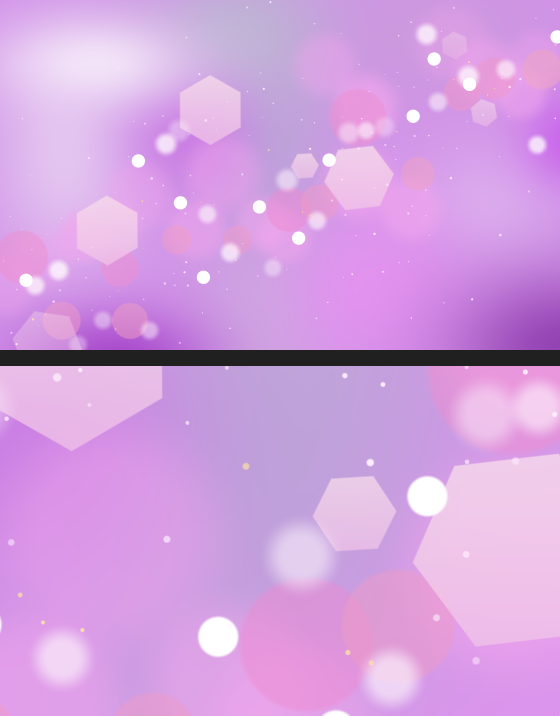
Top, the full canvas; bottom, a detail of the centre.
Reproduce this background procedurally as a WebGL 2 fragment shader.

```glsl
#version 300 es
precision highp float;
// Violet bokeh backdrop: blurred light fields, soft discs, pale hexagons and fine specks.
uniform vec2 u_resolution;
out vec4 fragColor;

float hash(vec2 p) {
    return fract(sin(dot(p, vec2(12.9898, 78.233))) * 43758.55);
}

// Height of the diagonal band along which the lights gather
float bandHeight(float x) {
    return 0.08 + 0.5 * x;
}

// Blurred elliptical field of colour
vec3 field(vec3 base, vec2 p, vec2 center, vec2 size, vec3 tint) {
    vec2 d = (p - center) / size;
    return mix(base, tint, exp(-dot(d, d)));
}

// Random centre near the band, spread evenly along x
vec2 scatter(float i, float count, float seed, float spread) {
    float x = 1.6 * (i + hash(vec2(i, seed))) / count;
    float offset = hash(vec2(i, seed + 1.3)) + hash(vec2(i, seed + 2.7)) - 1.0;
    return vec2(x, bandHeight(x) + spread * offset);
}

// Disc coverage; softness is the blurred share of the radius
float disc(vec2 d, float radius, float softness, float pixel) {
    float edge = max(softness * radius, pixel);
    return 1.0 - smoothstep(radius - edge, radius + 0.3 * edge, length(d));
}

float hexagon(vec2 d, float radius) {
    d = abs(d);
    return max(0.866 * d.x + 0.5 * d.y, d.y) - 0.866 * radius;
}

vec3 backdrop(vec2 p) {
    vec3 c = vec3(0.82, 0.57, 0.91);
    c = field(c, p, vec2(0.19, 0.55), vec2(0.22, 0.32), vec3(0.89, 0.77, 0.94));
    c = field(c, p, vec2(0.76, 0.07), vec2(0.20, 0.35), vec3(0.81, 0.66, 0.88));
    c = field(c, p, vec2(0.79, 0.60), vec2(0.17, 0.32), vec3(0.74, 0.64, 0.85));
    c = field(c, p, vec2(0.70, 0.90), vec2(0.30, 0.20), vec3(0.74, 0.70, 0.83));
    c = field(c, p, vec2(0.54, 0.62), vec2(0.17, 0.16), vec3(0.79, 0.49, 0.89));
    c = field(c, p, vec2(0.27, 0.82), vec2(0.28, 0.13), vec3(0.95, 0.89, 0.97));
    c = field(c, p, vec2(1.25, 0.90), vec2(0.30, 0.20), vec3(0.80, 0.60, 0.87));
    c = field(c, p, vec2(1.40, 0.40), vec2(0.24, 0.20), vec3(0.86, 0.68, 0.93));
    c = field(c, p, vec2(1.08, 0.17), vec2(0.26, 0.24), vec3(0.89, 0.58, 0.94));
    c = field(c, p, vec2(1.64, 0.60), vec2(0.14, 0.13), vec3(0.79, 0.40, 0.92));
    c = field(c, p, vec2(1.62, 0.00), vec2(0.32, 0.22), vec3(0.58, 0.26, 0.70));
    c = field(c, p, vec2(0.33, -0.03), vec2(0.26, 0.14), vec3(0.66, 0.29, 0.80));
    return c;
}

void main() {
    vec2 p = gl_FragCoord.xy / u_resolution.y;
    float pixel = 1.0 / u_resolution.y;
    vec3 color = backdrop(p);

    // Large hazy pink discs
    for (float i = 0.0; i < 17.0; i++) {
        vec2 d = p - scatter(i, 17.0, 3.1, 0.38);
        float radius = mix(0.08, 0.13, hash(vec2(i, 5.2)));
        float alpha = mix(0.3, 0.65, hash(vec2(i, 6.4)));
        color = mix(color, vec3(0.95, 0.65, 0.93), alpha * disc(d, radius, 0.5, pixel));
    }

    // Rose and peach discs with clearer rims
    for (float i = 0.0; i < 13.0; i++) {
        vec2 d = p - scatter(i, 13.0, 11.7, 0.32);
        float radius = mix(0.042, 0.085, pow(hash(vec2(i, 13.1)), 2.0));
        vec3 tint = mix(vec3(0.93, 0.53, 0.83), vec3(0.94, 0.66, 0.74), hash(vec2(i, 14.9)));
        color = mix(color, tint, 0.5 * disc(d, radius, 0.08, pixel));
    }

    // Translucent hexagons, paler toward the top
    for (float i = 0.0; i < 7.0; i++) {
        vec2 d = p - scatter(i, 7.0, 21.3, 0.4);
        float radius = hash(vec2(i, 23.6)) < 0.45 ? 0.04 : 0.1;
        float angle = 1.05 * hash(vec2(i, 24.8));
        vec2 q = mat2(cos(angle), sin(angle), -sin(angle), cos(angle)) * d;
        float cover = 1.0 - smoothstep(-pixel, pixel, hexagon(q, radius));
        vec3 tint = mix(vec3(0.94, 0.76, 0.91), vec3(0.97, 0.87, 0.92), 0.5 + 0.5 * d.y / radius);
        color = mix(color, tint, cover * mix(0.35, 0.8, hash(vec2(i, 25.5))));
    }

    // Blurred white lights
    for (float i = 0.0; i < 22.0; i++) {
        vec2 d = p - scatter(i, 22.0, 31.9, 0.36);
        float radius = mix(0.028, 0.036, hash(vec2(i, 33.2)));
        float alpha = mix(0.3, 0.9, hash(vec2(i, 34.7)));
        color = mix(color, vec3(0.99, 0.95, 0.99), alpha * disc(d, radius, 0.55, pixel));
    }

    // Crisp white lights
    for (float i = 0.0; i < 12.0; i++) {
        vec2 d = p - scatter(i, 12.0, 41.4, 0.3);
        color = mix(color, vec3(1.0), disc(d, 0.02, 0.14, pixel));
    }

    // Fine specks, densest near the band, a few of them yellow
    vec2 cell = floor(p / 0.04);
    vec2 spot = 0.15 + 0.7 * vec2(hash(cell + 0.3), hash(cell + 7.9));
    vec2 center = (cell + spot) * 0.04;
    float offBand = (center.y - bandHeight(center.x)) / 0.3;
    float chance = 0.03 + 0.27 * exp(-offBand * offBand);
    float radius = mix(0.0022, 0.0046, pow(hash(cell + 15.1), 2.0));
    float speck = step(hash(cell + 21.7), chance) * disc(p - center, radius, 0.4, pixel);
    vec3 speckColor = hash(cell + 33.4) < 0.14 ? vec3(0.98, 0.88, 0.66) : vec3(1.0, 0.94, 1.0);
    color = mix(color, speckColor, speck * mix(0.5, 0.95, hash(cell + 40.2)));

    fragColor = vec4(color, 1.0);
}
```
